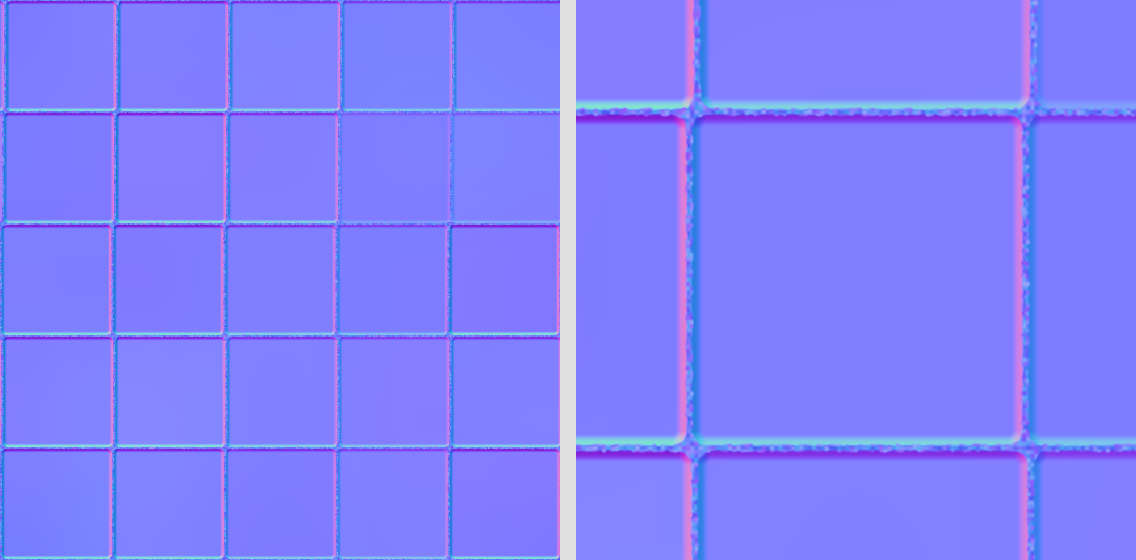
Left, the full canvas; right, a detail of the centre.
A three.js fragment shader for this texture map:

```glsl
varying vec2 vUv;

vec2 hash2(vec2 p) {
  vec3 q = fract(p.xyx * vec3(0.1031, 0.1030, 0.0973));
  q += dot(q, q.yzx + 33.33);
  return fract((q.xx + q.yz) * q.zy);
}

// Two independent value noises that wrap after the given number of cells
vec2 noise2(vec2 uv, float cells) {
  vec2 cell = floor(uv * cells);
  vec2 f = fract(uv * cells);
  f = f * f * (3.0 - 2.0 * f);
  vec2 near = mod(cell, cells);
  vec2 far = mod(cell + 1.0, cells);
  return mix(mix(hash2(near), hash2(vec2(far.x, near.y)), f.x),
             mix(hash2(vec2(near.x, far.y)), hash2(far), f.x), f.y);
}

// Sideways slip of each course of tiles, counted from the bottom
float rowShift(float row) {
  return row < 0.5 ? 0.007 : row < 1.5 ? 0.020 : row < 2.5 ? 0.004 : row < 3.5 ? 0.027 : 0.046;
}

// How far each tile stands proud: a wave across, one sunken patch, raised right-hand tiles
float tileLift(vec2 tile) {
  float lift = 0.68 + 0.2 * cos(1.2566 * (tile.x - 0.7));
  lift += 0.12 * (hash2(tile + 17.0).x - 0.5);
  if (tile.y == 3.0 && tile.x > 2.5) lift *= 0.5;
  if (tile.y < 3.0 && tile.x == 4.0) lift += 0.3 - 0.2 * mod(tile.y, 2.0);
  return lift;
}

void main() {
  vec2 grid = vUv * 5.0;
  grid.x -= rowShift(floor(grid.y));
  vec2 tile = mod(floor(grid), 5.0);
  vec2 local = fract(grid) - 0.5;

  // Rounded tile: edgeDist is zero on the joint centre, negative inside
  vec2 corner = abs(local) - 0.45;
  vec2 outer = max(corner, 0.0);
  float edgeDist = length(outer) - 0.05 + min(max(corner.x, corner.y), 0.0);
  vec2 outward = sign(local) * outer / max(length(outer), 0.0001);

  // Ragged joint between the tiles
  vec2 grain = noise2(vUv, 400.0) - 0.5;
  float grout = smoothstep(-0.015, -0.005, edgeDist + grain.x * 0.008);

  // Rounded shoulder falling into the joint
  float bevel = 1.4 * tileLift(tile) * smoothstep(-0.043, -0.013, edgeDist) * (1.0 - grout);

  // Green points down, so the vertical slope is flipped
  vec2 slope = outward * vec2(1.0, -1.0) * bevel;
  slope += (grain * 0.75 - vec2(0.14, 0.0)) * grout;

  // Slight tilt of each tile and a soft unevenness of its face
  slope += (hash2(tile + 41.0) - 0.5) * 0.07 * (1.0 - grout);
  slope += (noise2(vUv, 4.0) - 0.5) * 0.08;

  gl_FragColor = vec4(normalize(vec3(slope, 1.0)) * 0.5 + 0.5, 1.0);
}
```
